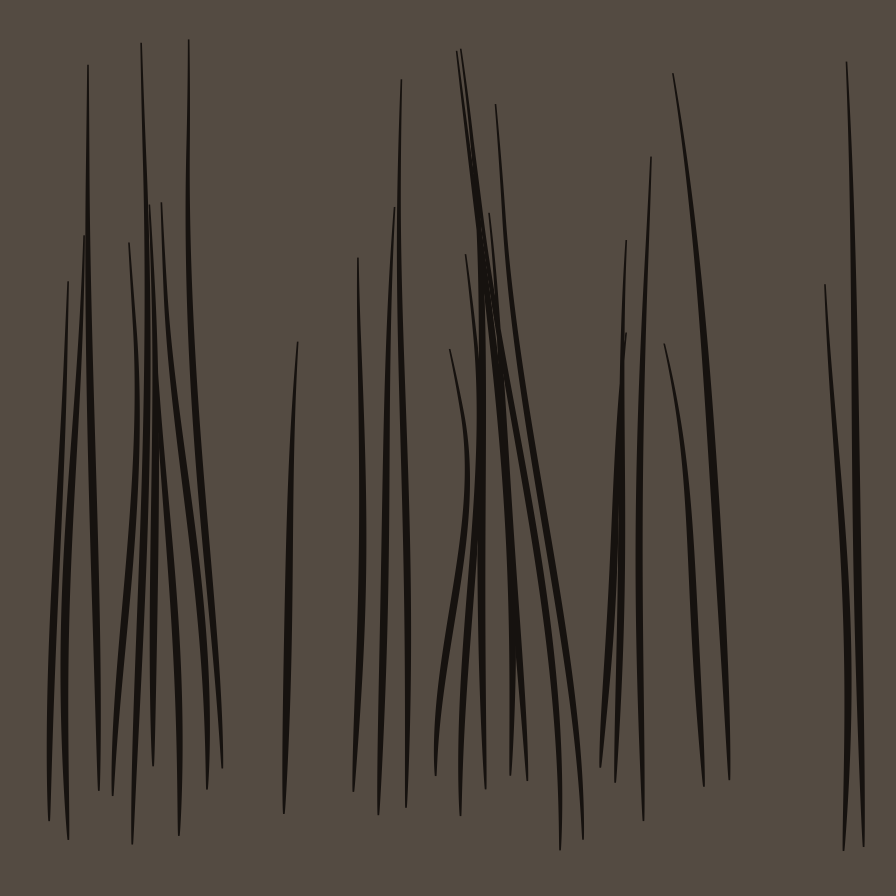
This pattern is drawn by a Shadertoy shader. Its source:

```glsl
const float PI = 3.14159265;
const vec3 GROUND = vec3(0.33, 0.293, 0.258);
const vec3 INK = vec3(0.088, 0.070, 0.058);

// Strands per clump, from left to right
const int CLUMPS = 8;
const int STRANDS[CLUMPS] = int[CLUMPS](3, 6, 1, 3, 7, 3, 2, 2);

// Integer hash: one value in 0..1 per id and channel
float hash(int id, int channel) {
    uint n = uint(id) * 747796405u + uint(channel) * 2891336453u + 277803737u;
    n = ((n >> ((n >> 28u) + 4u)) ^ n) * 277803737u;
    n = (n ^ (n >> 15u)) * 2246822519u;
    n ^= n >> 13u;
    return float(n >> 8u) / 16777216.0;
}

float hashSigned(int id, int channel) {
    return 2.0 * hash(id, channel) - 1.0;
}

// Half width along the strand: thin root, full lower body, long fine tip
float strandHalfWidth(float t, float thickness) {
    return 0.0009 + thickness * sin(PI * pow(t, 0.7));
}

// Sideways path: roots gather inward, then the upper part leans over
float strandPath(float t, float rootOffset, float gather, float lean, float bow) {
    float inward = mix(1.0, gather, smoothstep(0.0, 0.85, t));
    return rootOffset * inward + lean * t * t + bow * sin(1.6 * PI * t);
}

// Coverage of one strand; p.x is measured from the clump centre
float strand(vec2 p, int id, float rootOffset, float gather, float clumpLean, float pixel) {
    float rootY = mix(0.05, 0.145, hash(id, 1));
    float tipY = mix(0.57, 0.97, sqrt(hash(id, 2)));
    float t = clamp((p.y - rootY) / (tipY - rootY), 0.0, 1.0);

    float lean = clumpLean + 0.016 * hashSigned(id, 3);
    float bow = 0.006 * hashSigned(id, 4);
    float thickness = mix(0.0030, 0.0037, hash(id, 5));

    float side = abs(p.x - strandPath(t, rootOffset, gather, lean, bow));
    float body = clamp(0.5 + (strandHalfWidth(t, thickness) - side) / pixel, 0.0, 1.0);
    float ends = clamp(0.5 + min(p.y - rootY, tipY - p.y) / pixel, 0.0, 1.0);
    return body * ends;
}

// Coverage of a clump of strands with roots set side by side
float clump(vec2 p, int index, int count, float pixel) {
    int clumpId = 500 + index;
    float centre = (float(index) + 0.5) / float(CLUMPS) + 0.018 * hashSigned(clumpId, 1);
    float lean = -0.022 + 0.04 * hashSigned(clumpId, 2);
    float gather = mix(0.85, 0.2, float(count) / 7.0);

    float cover = 0.0;
    for (int i = 0; i < count; i++) {
        int id = index * 16 + i;
        float slot = float(i) - 0.5 * float(count - 1) + 0.25 * hashSigned(id, 6);
        cover = max(cover, strand(p - vec2(centre, 0.0), id, 0.026 * slot, gather, lean, pixel));
    }
    return cover;
}

void mainImage(out vec4 fragColor, in vec2 fragCoord) {
    vec2 uv = fragCoord / iResolution.y;
    float pixel = 1.0 / iResolution.y;

    float cover = 0.0;
    for (int i = 0; i < CLUMPS; i++) {
        cover = max(cover, clump(uv, i, STRANDS[i], pixel));
    }
    fragColor = vec4(mix(GROUND, INK, cover), 1.0);
}
```
